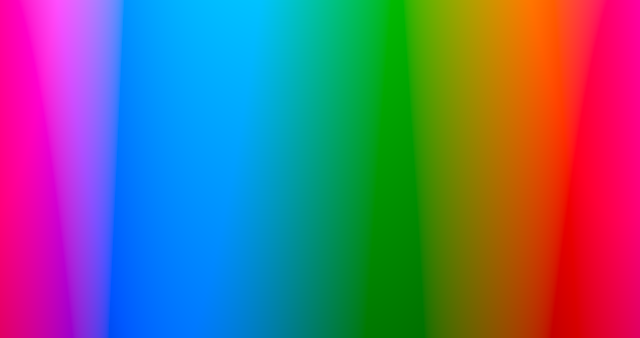
Reproduce this background procedurally as a Shadertoy shader.

```glsl
const float TAU = 6.28318531;
const vec3 WHITE_D65 = vec3(0.9505, 1.0, 1.089);

// Inverse of the CIE Lab companding curve
vec3 labToLinear(vec3 f) {
    const float knee = 6.0 / 29.0;
    vec3 lowPart = 3.0 * knee * knee * (f - 4.0 / 29.0);
    return mix(lowPart, f * f * f, step(knee, f));
}

vec3 lchToXyz(float lightness, float chroma, float hue) {
    vec2 ab = chroma * vec2(cos(hue), sin(hue));
    float fy = (lightness + 16.0) / 116.0;
    return WHITE_D65 * labToLinear(vec3(fy + ab.x / 500.0, fy, fy - ab.y / 200.0));
}

vec3 xyzToLinearRgb(vec3 xyz) {
    return vec3(dot(xyz, vec3(3.2406, -1.5372, -0.4986)),
                dot(xyz, vec3(-0.9689, 1.8758, 0.0415)),
                dot(xyz, vec3(0.0557, -0.2040, 1.0570)));
}

// Clip to the display gamut, then apply the sRGB transfer curve
vec3 encodeSrgb(vec3 linearRgb) {
    vec3 c = clamp(linearRgb, 0.0, 1.0);
    vec3 curve = 1.055 * pow(c, vec3(1.0 / 2.4)) - 0.055;
    return mix(12.92 * c, curve, step(0.0031308, c));
}

void mainImage(out vec4 fragColor, in vec2 fragCoord) {
    vec2 uv = fragCoord / iResolution.xy;

    // Hue runs backwards across the width, lightness rises with height
    float hue = TAU * (1.0 - uv.x);
    float lightness = mix(40.0, 65.0, uv.y);
    float chroma = 100.0;

    vec3 color = encodeSrgb(xyzToLinearRgb(lchToXyz(lightness, chroma, hue)));
    fragColor = vec4(color, 1.0);
}
```
